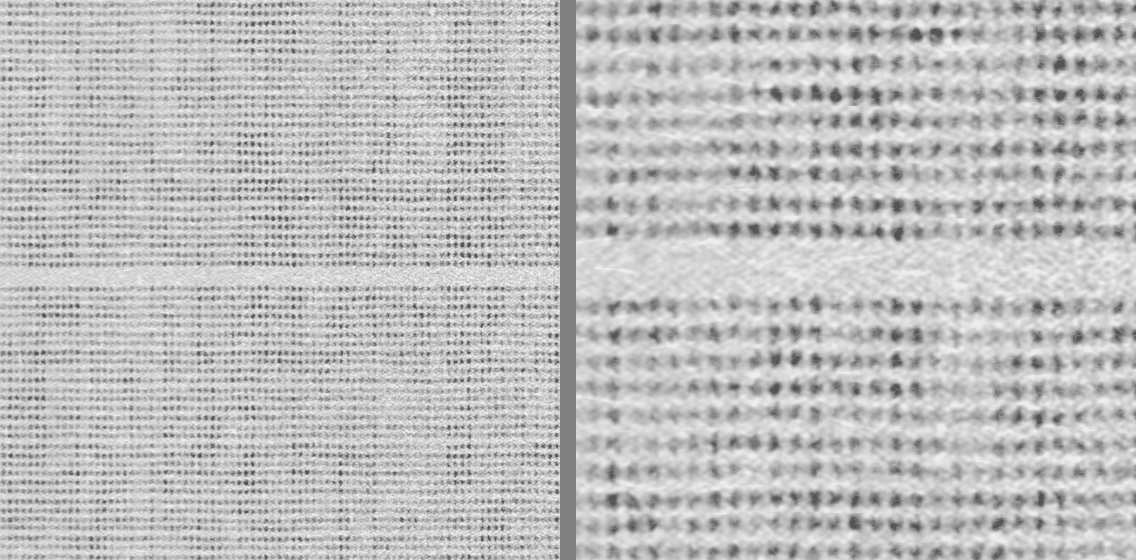
Left, the full canvas; right, a detail of the centre.
Give the GLSL for this texture, as a three.js fragment shader.

```glsl
varying vec2 vUv;

const float COLUMNS = 83.0;
const float ROW_PITCH = 1.0 / 60.5;
const float BAND_Y = 0.507;
const float BAND_GAP = 0.0218;      // band centre to nearest row of holes
const float THREAD_SHADE = 0.85;
const float BAND_SHADE = 0.835;
const float DARKEST = 0.33;
const float SEAM_DEPTH = 0.12;
const float HOLE_DEPTH = 0.215;
const float ROW_JITTER = 0.18;
const float RAGGEDNESS = 0.22;
const float FIBRE_CONTRAST = 0.17;
const float GLINT = 0.07;
const float TAU = 6.2831853;

vec2 hash2(vec2 p) {
  vec3 q = fract(p.xyx * vec3(0.1031, 0.1030, 0.0973));
  q += dot(q, q.yzx + 33.33);
  return fract((q.xx + q.yz) * q.zy);
}

float cornerSlope(vec2 cell, vec2 offset) {
  float angle = TAU * hash2(cell).x;
  return dot(vec2(cos(angle), sin(angle)), offset);
}

float gradientNoise(vec2 p) {
  vec2 i = floor(p);
  vec2 f = p - i;
  vec2 u = f * f * f * (f * (f * 6.0 - 15.0) + 10.0);
  vec2 e = vec2(1.0, 0.0);
  float low = mix(cornerSlope(i, f), cornerSlope(i + e.xy, f - e.xy), u.x);
  float high = mix(cornerSlope(i + e.yx, f - e.yx), cornerSlope(i + e.xx, f - e.xx), u.x);
  return mix(low, high, u.y);
}

// Smooth bump, one at the centre of a cell and zero at its edges
float bump(float f, float sharpness) {
  return pow(0.5 + 0.5 * cos(TAU * clamp(f, -0.5, 0.5)), sharpness);
}

// Openness of one hole: column streaks, broad patches and single-cell wear
float holeStrength(vec2 cell, vec2 uv) {
  float s = 0.86 + 0.9 * (hash2(vec2(cell.x, 7.0)).x - 0.5);
  s += 1.1 * gradientNoise(vec2(cell.x * 0.43, cell.y * 0.13) + 31.0);
  s += 0.8 * gradientNoise(uv * vec2(8.0, 2.5) + 11.0);
  s += 0.75 * (hash2(cell + 53.0).y - 0.5);
  float middle = (uv.x - 0.51) / 0.14;
  s += 0.3 * exp(-middle * middle);
  return clamp(s, 0.1, 1.9);
}

void main() {
  vec2 uv = vUv;
  float focus = smoothstep(0.1, 0.85, uv.x);

  // Gently wavering threads
  vec2 weave = uv;
  weave.x += 0.0022 * gradientNoise(uv * vec2(9.0, 14.0));
  weave.y += 0.0035 * gradientNoise(uv * vec2(6.0, 9.0) + 5.0);

  // Rows are counted outward from the plain band
  float side = weave.y < BAND_Y ? -1.0 : 1.0;
  float rowCoord = (abs(weave.y - BAND_Y) - BAND_GAP) / ROW_PITCH;
  float columnCoord = weave.x * COLUMNS;
  vec2 cell = vec2(floor(columnCoord), floor(rowCoord + 0.5) + 100.0 * side);
  vec2 rowRandom = hash2(vec2(cell.y, 19.0));
  vec2 local = vec2(columnCoord - cell.x - 0.5, fract(rowCoord + 0.5) - 0.5);
  local.y += ROW_JITTER * (rowRandom.x - 0.5);
  local.y += 0.12 * gradientNoise(vec2(uv.x * 28.0, cell.y * 1.7));
  float inRows = smoothstep(-0.56, -0.44, rowCoord);

  // Yarn hairs fray the rim of every hole
  vec2 rimUv = uv * vec2(190.0, 165.0);
  float fray = gradientNoise(rimUv + 23.0);
  local.x += RAGGEDNESS * gradientNoise(rimUv + 61.0) * (1.0 - 4.0 * local.x * local.x);
  local.y += RAGGEDNESS * fray;

  // Dark seams with holes between the crossing threads
  float seam = inRows * bump(local.y, 1.3);
  float hole = seam * bump(local.x, mix(0.9, 1.3, focus));
  float rowWear = mix(0.84, 1.14, rowRandom.y);
  rowWear *= 1.0 + 0.7 * gradientNoise(vec2(uv.x * 15.0, cell.y * 0.63));
  float strength = holeStrength(cell, uv) * rowWear * mix(0.84, 1.1, focus);
  float shade = mix(BAND_SHADE, THREAD_SHADE, inRows);
  shade -= SEAM_DEPTH * rowWear * seam + HOLE_DEPTH * strength * hole;

  // Slanted strands in both directions, with fine grain crisper to the right
  vec2 strandUv = uv * vec2(90.0, 240.0);
  float slantUp = gradientNoise(strandUv + vec2(0.0, uv.x * 125.0));
  float slantDown = gradientNoise(strandUv - vec2(40.0, uv.x * 125.0));
  float fine = gradientNoise(uv * vec2(235.0, 265.0) + 17.0);
  float fibre = 0.6 * (slantUp + slantDown) + mix(0.25, 0.8, focus) * fine;
  shade += FIBRE_CONTRAST * mix(0.72, 1.1, focus) * fibre;

  // Thin hairs crossing the open holes
  float hair = 1.0 - smoothstep(0.0, 0.16, abs(slantUp - slantDown));
  shade += 0.1 * hole * strength * (hair - 0.4) * mix(0.4, 1.0, focus);

  // Short raised filaments and broad tone changes
  float lean = uv.x * 26.0 * sign(rowRandom.x - 0.5);
  float filament = gradientNoise(uv * vec2(42.0, 190.0) + vec2(3.0, lean));
  shade += GLINT * smoothstep(0.2, 0.55, filament) * (1.0 - 0.6 * hole);
  shade += 0.025 * gradientNoise(uv * vec2(12.0, 2.0) + 71.0);

  gl_FragColor = vec4(vec3(clamp(shade, DARKEST, 0.93)), 1.0);
}
```
